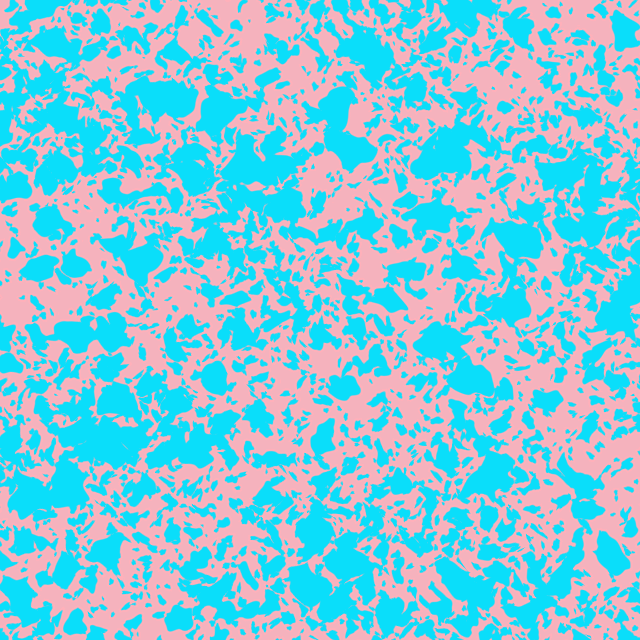
Reproduce this pattern procedurally as a WebGL 2 fragment shader.

```glsl
#version 300 es
precision highp float;
// Irregular cyan droplets and merged clumps scattered over a flat pink ground.

uniform vec2 u_resolution;
out vec4 outColor;

vec4 hash4(vec3 seed) {
  vec4 h = fract(seed.xyzx * vec4(0.1031, 0.1030, 0.0973, 0.1099));
  h += dot(h, h.wzxy + 33.33);
  return fract((h.xxyz + h.yzzw) * h.zywx);
}

// Broad layered waves, roughly -1 to 1, that crowd or thin out the droplets
float crowding(vec2 p) {
  float waves = sin(9.0 * p.x + 2.5 * sin(7.0 * p.y + 1.0));
  waves += sin(11.0 * p.y - 4.0 * p.x + 2.0 * sin(8.0 * p.x + 4.0));
  waves += 0.8 * sin(21.0 * p.x + 17.0 * p.y + 2.0 * sin(13.0 * p.y));
  return waves / 2.4;
}

// Bends the plane so that outlines become uneven
vec2 wobble(vec2 p) {
  p += 0.005 * sin(p.yx * vec2(67.0, 59.0) + 2.0 * sin(p * 31.0) + vec2(0.0, 2.0));
  return p + 0.0018 * sin(p.yx * vec2(173.0, 191.0) + 2.0 * sin(p * 83.0));
}

float smoothUnion(float a, float b, float k) {
  float h = max(k - abs(a - b), 0.0) / k;
  return min(a, b) - 0.25 * k * h * h;
}

// Approximate distance to a lumpy, rotated ellipse
float droplet(vec2 q, float radius, vec4 shape) {
  float turn = 6.2832 * shape.x;
  float c = cos(turn), s = sin(turn);
  vec2 axes = radius * vec2(1.08, mix(0.55, 0.98, shape.y));
  q = mat2(c, -s, s, c) * q / axes;
  float angle = atan(q.y, q.x + 1e-6);
  float lumps = 0.13 * sin(3.0 * angle + 6.28 * shape.z)
              + 0.08 * sin(5.0 * angle + 6.28 * shape.w);
  return (length(q) - 1.0 - lumps) * axes.y;
}

// One jittered grid of droplets, with some cells left empty
float dropletLayer(vec2 p, float cells, float layer) {
  float d = 0.1;
  vec2 home = floor(p * cells);
  for (int y = -1; y <= 1; y++) {
    for (int x = -1; x <= 1; x++) {
      vec2 cell = home + vec2(x, y);
      vec4 place = hash4(vec3(cell + 40.0, layer * 17.0 + 3.0));
      vec4 shape = hash4(vec3(cell + 90.0, layer * 29.0 + 8.0));
      vec2 center = (cell + place.xy) / cells;
      if (place.z < 0.56 + 0.36 * crowding(center)) {
        float radius = mix(0.17, 0.46, place.w) / cells;
        d = smoothUnion(d, droplet(p - center, radius, shape), 0.003);
      }
    }
  }
  return d;
}

void main() {
  float side = min(u_resolution.x, u_resolution.y);
  vec2 p = wobble(gl_FragCoord.xy / side);

  // Four sizes, from broad blobs to specks
  float d = 0.1;
  for (int i = 0; i < 4; i++) {
    float layer = float(i);
    d = smoothUnion(d, dropletLayer(p, 13.0 * pow(1.8, layer), layer), 0.003);
  }

  // Even out the slope so that every edge is equally sharp
  float slope = length(vec2(dFdx(d), dFdy(d))) * side;
  d /= clamp(slope, 0.4, 1.6);

  vec3 pink = vec3(0.96, 0.70, 0.74);
  vec3 rimPink = vec3(1.00, 0.69, 0.73);
  vec3 cyan = vec3(0.04, 0.87, 0.98);
  vec3 color = mix(rimPink, pink, smoothstep(0.003, 0.004, d));
  float blur = 0.9 / side;
  color = mix(cyan, color, smoothstep(-blur, blur, d));
  outColor = vec4(color, 1.0);
}
```
